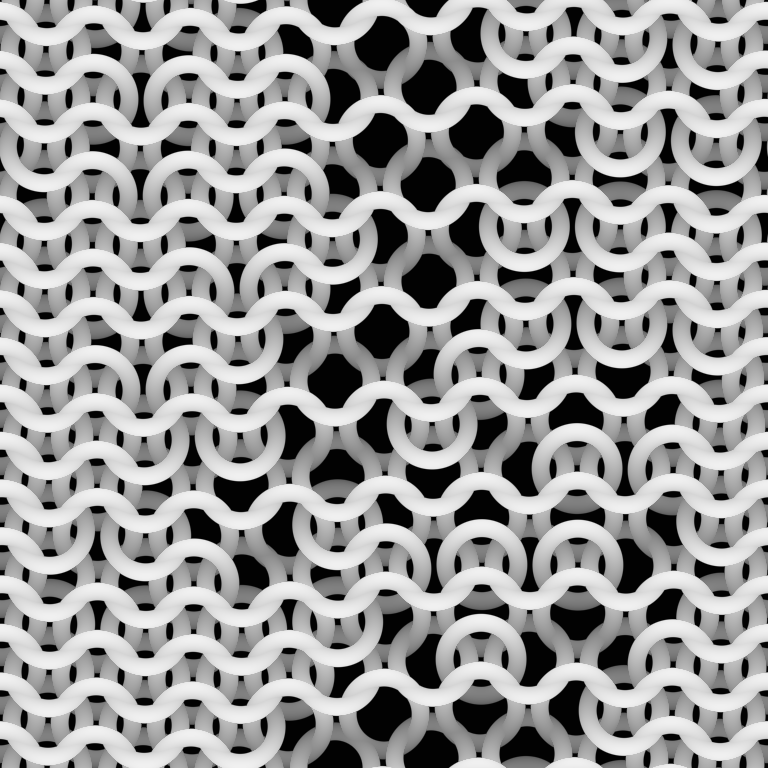
Give the GLSL for this texture map, as a Shadertoy shader.

```glsl
// Height map of a woven mesh of tilted round rings, 16 columns by 16 rows.
// Even columns lean forward at the top, odd ones at the bottom; the highest
// ring shows. Periodic hashing drops rings, and layered sines bend the mesh.

const int GRID = 16;               // rings across and down (even, so it tiles)
const float TAU = 6.2831853;
const float RING_RADIUS = 0.76;    // in units of one grid cell
const float WIRE_RADIUS = 0.187;
const float BACKGROUND = 0.008;

// Random value per ring that repeats with the grid.
float ringHash(ivec2 id, int period) {
    ivec2 w = ((id % period) + period) % period;
    uint h = uint(w.x + period * w.y) * 747796405u + 2891336453u;
    h = ((h >> 15) ^ h) * 2246822519u;
    h = ((h >> 13) ^ h) * 3266489917u;
    return float((h >> 16) & 65535u) / 65536.0;
}

// Slow periodic shift of the ring centres; uv spans the canvas from 0 to 1.
vec2 meshDrift(vec2 uv) {
    float sideways = 0.06 * sin(TAU * uv.y) - 0.02;
    float upward = 0.07 - 0.20 * sin(TAU * uv.x + 0.2)
                 + 0.04 * sin(TAU * (2.0 * uv.x + uv.y));
    return vec2(sideways, upward);
}

// Only alternate rings may be lost, most often right of the middle.
bool isMissing(ivec2 id, int period) {
    if (((id.x + id.y) & 1) != 0) return false;
    float u = float(id.x) / float(period);
    float lossChance = 0.42 + 0.28 * cos(TAU * (u - 0.65));
    return ringHash(id, period) < lossChance;
}

// Height of one tilted ring with a round wire, fading to zero at its edge.
float ringHeight(vec2 offset, float lean, float radius, float wire, float soft) {
    float across = abs(length(offset) - radius);
    float bulge = sqrt(max(0.0, 1.0 - across * across / (wire * wire)));
    float height = 0.60 + 0.22 * lean * offset.y / radius + 0.11 * bulge;
    return height * (1.0 - smoothstep(wire - soft, wire + soft, across));
}

// Highest ring over a point of the mesh.
float meshHeight(vec2 p, int period, float soft) {
    ivec2 home = ivec2(floor(p + 0.5));
    float top = BACKGROUND;
    for (int y = -2; y <= 2; y++) {
        for (int x = -2; x <= 2; x++) {
            ivec2 id = home + ivec2(x, y);
            if (isMissing(id, period)) continue;
            vec2 centre = vec2(id) + meshDrift(vec2(id) / float(period));
            float lean = (id.x & 1) == 0 ? 1.0 : -1.0;
            top = max(top, ringHeight(p - centre, lean, RING_RADIUS, WIRE_RADIUS, soft));
        }
    }
    return top;
}

void mainImage(out vec4 fragColor, in vec2 fragCoord) {
    vec2 p = fragCoord / iResolution.xy * float(GRID);
    float pixel = float(GRID) / min(iResolution.x, iResolution.y);
    float height = meshHeight(p, GRID, 0.8 * pixel);
    fragColor = vec4(vec3(height), 1.0);
}
```
